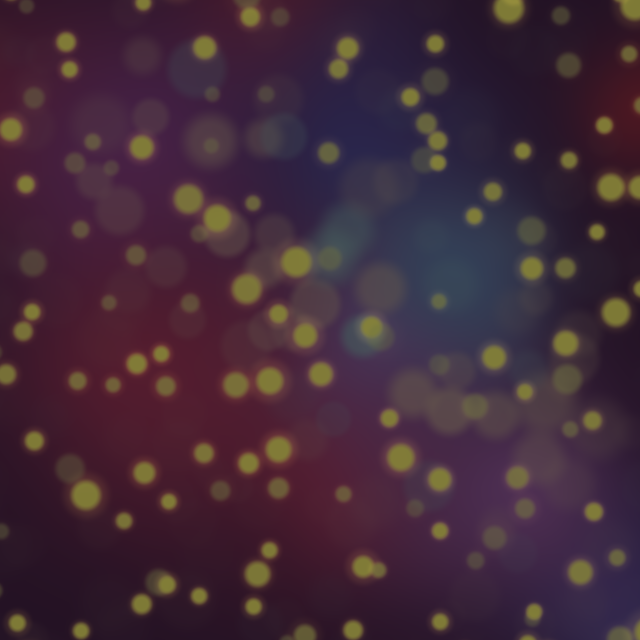
Reproduce this background procedurally as a WebGL 2 fragment shader.

```glsl
#version 300 es
precision highp float;

uniform vec2 u_resolution;
out vec4 fragColor;

const vec3 NIGHT = vec3(0.135, 0.07, 0.14);
const vec3 CRIMSON = vec3(0.325, 0.11, 0.18);
const vec3 EMBER = vec3(0.29, 0.09, 0.13);
const vec3 PLUM = vec3(0.27, 0.13, 0.28);
const vec3 VIOLET = vec3(0.30, 0.18, 0.32);
const vec3 NAVY = vec3(0.16, 0.14, 0.29);
const vec3 TEAL = vec3(0.20, 0.25, 0.34);
const vec3 TAN = vec3(0.41, 0.36, 0.30);
const vec3 SEA = vec3(0.27, 0.36, 0.36);
const vec3 OLIVE = vec3(0.51, 0.50, 0.215);
const vec3 MOSS = vec3(0.41, 0.44, 0.26);
const vec3 AMBER = vec3(0.17, 0.14, 0.045);

vec3 hash3(vec2 cell, float seed) {
    vec3 p = fract(vec3(cell, seed) * vec3(0.1031, 0.1030, 0.0973));
    p += dot(p, p.yxz + 33.33);
    return fract((p.xxy + p.yxx) * p.zyx);
}

float valueNoise(vec2 p, float seed) {
    vec2 cell = floor(p);
    vec2 f = fract(p);
    f = f * f * (3.0 - 2.0 * f);
    float low = mix(hash3(cell, seed).x, hash3(cell + vec2(1, 0), seed).x, f.x);
    float high = mix(hash3(cell + vec2(0, 1), seed).x, hash3(cell + vec2(1, 1), seed).x, f.x);
    return mix(low, high, f.y);
}

float softDisc(float dist, float radius, float blur) {
    return 1.0 - smoothstep(radius - blur, radius + blur, dist);
}

vec3 glow(vec3 base, vec2 uv, vec2 centre, float spread, vec3 tint) {
    vec2 d = (uv - centre) / spread;
    return mix(base, tint, exp(-dot(d, d)));
}

// Smooth colour field behind the lights
vec3 backdrop(vec2 uv) {
    vec2 p = uv + 0.08 * (vec2(valueNoise(uv * 5.0, 3.0), valueNoise(uv * 5.0, 8.0)) - 0.5);
    vec3 color = NIGHT;
    color = glow(color, p, vec2(0.42, 0.98), 0.17, EMBER);
    color = glow(color, p, vec2(0.00, 0.84), 0.18, EMBER);
    color = glow(color, p, vec2(1.00, 0.84), 0.10, EMBER);
    color = glow(color, p, vec2(0.20, 0.76), 0.24, PLUM);
    color = glow(color, p, vec2(0.98, 0.05), 0.17, NAVY);
    color = glow(color, p, vec2(0.50, 0.28), 0.21, CRIMSON);
    color = glow(color, p, vec2(0.26, 0.43), 0.25, CRIMSON);
    color = glow(color, p, vec2(0.80, 0.23), 0.19, VIOLET);
    color = glow(color, p, vec2(0.57, 0.79), 0.20, NAVY);
    color = glow(color, p, vec2(0.60, 0.47), 0.16, VIOLET);
    return glow(color, p, vec2(0.69, 0.58), 0.15, TEAL);
}

// Strength of the diagonal band that gathers the large discs
float bandWeight(vec2 p, vec2 start, vec2 end, float width) {
    vec2 along = end - start;
    float t = clamp(dot(p - start, along) / dot(along, along), 0.0, 1.0);
    float d = length(p - start - along * t) / width;
    return exp(-d * d);
}

// Large, blurred, translucent discs
vec3 addVeils(vec3 color, vec2 uv, float cells, float seed) {
    vec2 home = floor(uv * cells);
    for (int y = -1; y <= 1; y++) {
        for (int x = -1; x <= 1; x++) {
            vec2 cell = home + vec2(x, y);
            vec3 place = hash3(cell, seed);
            vec3 look = hash3(cell, seed + 17.0);
            vec2 centre = (cell + place.xy) / cells;
            float radius = mix(0.024, 0.046, place.z);
            float band = bandWeight(centre, vec2(0.28, 0.76), vec2(0.76, 0.36), 0.16);
            float alpha = (0.05 + 0.62 * band) * mix(0.35, 1.0, look.x);
            float mask = softDisc(length(uv - centre), radius, radius * mix(0.2, 0.5, look.y));
            color = mix(color, mix(TAN, SEA, step(0.8, look.z)), alpha * mask);
        }
    }
    return color;
}

// Small lights with a warm rim and a faint outer halo
vec3 addLights(vec3 color, vec2 uv, float cells, float seed) {
    vec2 home = floor(uv * cells);
    for (int y = -1; y <= 1; y++) {
        for (int x = -1; x <= 1; x++) {
            vec2 cell = home + vec2(x, y);
            vec3 place = hash3(cell, seed);
            vec3 look = hash3(cell, seed + 29.0);
            vec2 centre = (cell + place.xy) / cells;
            float radius = mix(0.011, 0.023, place.z * place.z);
            float dist = length(uv - centre);
            float present = step(look.x, 0.80);
            float power = smoothstep(0.0, 0.55, look.y);
            float alpha = present * mix(0.35, 0.93, power);
            float rim = exp(-max(dist - radius, 0.0) / (0.3 * radius));
            float halo = softDisc(dist, radius * mix(1.3, 1.8, look.z), radius * 0.4);
            color += AMBER * alpha * alpha * (0.6 * rim + 0.35 * halo);
            float core = softDisc(dist, radius, 0.003 + 0.16 * radius);
            color = mix(color, mix(MOSS, OLIVE, power), alpha * core);
        }
    }
    return color;
}

void main() {
    vec2 uv = gl_FragCoord.xy / u_resolution;
    vec3 color = backdrop(uv);
    color = addVeils(color, uv, 7.0, 11.0);
    color = addVeils(color, uv, 8.0, 47.0);
    color = addLights(color, uv, 12.0, 5.0);
    fragColor = vec4(color, 1.0);
}
```
